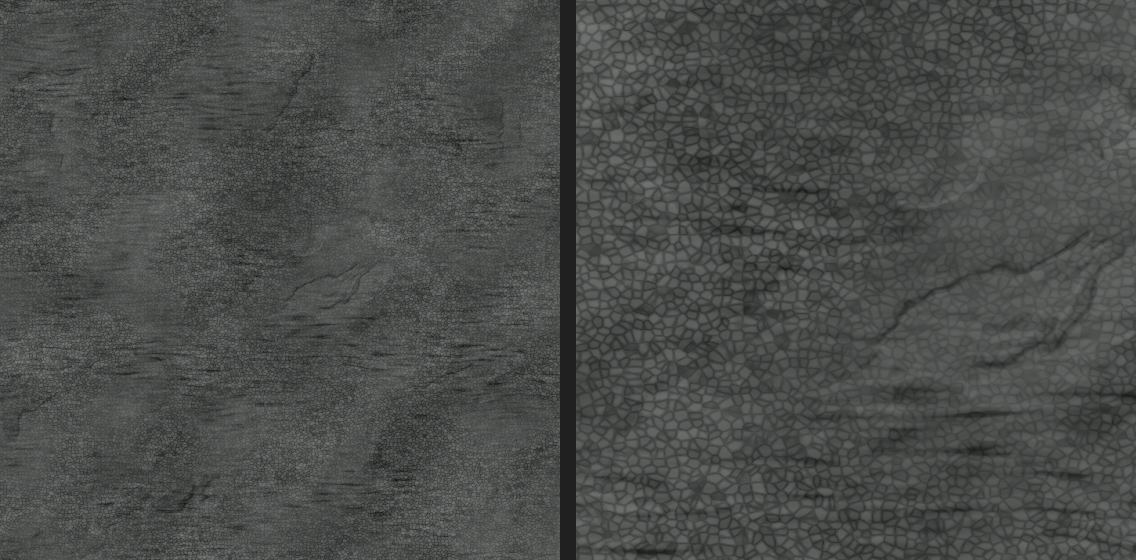
Left, the full canvas; right, a detail of the centre.
Write a WebGL 1 fragment shader that draws this texture.

```glsl
precision highp float;
// Dark weathered slate: blotchy stone with flaked ledges, fine horizontal grain and tiny pebbling.

uniform vec2 u_resolution;

#define BASE_TONE 0.305
#define BLOTCH_CONTRAST 0.20
#define LEDGE_SCALE 3.2
#define LEDGE_STEPS 6.0
#define LEDGE_SHADOW 0.075
#define LEDGE_LIGHT 0.035
#define PEBBLE_CELLS vec2(155.0, 190.0)
#define PEBBLE_CONTRAST 0.085
#define STREAK_CELLS vec2(20.0, 185.0)
#define STREAK_CONTRAST 0.10
#define CHIP_DEPTH 0.055
#define TINT vec3(-0.002, 0.005, -0.001)

vec2 hash2(vec2 p) {
  vec3 h = fract(vec3(p.xyx) * vec3(0.1031, 0.1030, 0.0973));
  h += dot(h, h.yzx + 33.33);
  return fract((h.xx + h.yz) * h.zy);
}

float cornerSlope(vec2 cell, vec2 offset) {
  return dot(hash2(cell) * 2.0 - 1.0, offset);
}

float gradientNoise(vec2 p) {
  vec2 i = floor(p), f = p - i;
  vec2 u = f * f * f * (f * (f * 6.0 - 15.0) + 10.0);
  vec2 e = vec2(1.0, 0.0);
  float bottom = mix(cornerSlope(i, f), cornerSlope(i + e, f - e), u.x);
  float top = mix(cornerSlope(i + e.yx, f - e.yx), cornerSlope(i + 1.0, f - 1.0), u.x);
  return mix(bottom, top, u.y);
}

float fbm(vec2 p) {
  float sum = 0.0, amplitude = 0.5;
  for (int i = 0; i < 6; i++) {
    sum += amplitude * gradientNoise(p);
    p = mat2(1.6, 1.2, -1.2, 1.6) * p + 17.3;
    amplitude *= 0.5;
  }
  return sum;
}

// Pebbles: x is the rounded face between cracks, y a random shade per cell.
vec2 pebbles(vec2 p) {
  vec2 cell = floor(p), f = p - cell;
  float nearest = 8.0, second = 8.0, shade = 0.0;
  for (int y = -1; y <= 1; y++) {
    for (int x = -1; x <= 1; x++) {
      vec2 o = vec2(float(x), float(y));
      vec2 seed = hash2(cell + o);
      float d = length(o + seed - f);
      if (d < nearest) {
        second = nearest;
        nearest = d;
        shade = fract(seed.x * 7.0 + seed.y * 13.0);
      } else {
        second = min(second, d);
      }
    }
  }
  return vec2(smoothstep(0.0, 0.5, second - nearest), shade);
}

// Stacked layers of stone, with a short steep rise between flat levels.
float staircase(float h) {
  return floor(h) + smoothstep(0.92, 1.0, fract(h));
}

float layerHeight(vec2 p) {
  return LEDGE_STEPS * fbm(p * LEDGE_SCALE + 41.0);
}

void main() {
  vec2 p = gl_FragCoord.xy / min(u_resolution.x, u_resolution.y);

  // Bend the plane so that blotches and ledges lean up to the right.
  vec2 leaning = vec2(p.x, 1.25 * p.y - 0.3 * p.x);
  vec2 bend = vec2(fbm(leaning * 4.0 + 5.0), fbm(leaning * 4.0 + 63.0));
  vec2 q = leaning + 0.18 * bend;

  float tone = BASE_TONE;
  tone += BLOTCH_CONTRAST * fbm(q * 5.0 + 11.0);

  // Broken ledges: soft pooled shade plus a sharp lit or shadowed rim.
  float ledgeMask = smoothstep(-0.05, 0.3, gradientNoise(p * 5.0 + 29.0));
  vec2 lightStep = vec2(-0.0015, 0.003);
  float height = layerHeight(q);
  float relief = staircase(layerHeight(q - lightStep)) - staircase(layerHeight(q + lightStep));
  relief = clamp(relief, -1.0, 1.0);
  float pooled = height - staircase(height) - 0.45;
  tone += ledgeMask * (0.05 * pooled + LEDGE_LIGHT * max(relief, 0.0) + LEDGE_SHADOW * min(relief, 0.0));

  // Small dark chips and hollows.
  tone -= CHIP_DEPTH * smoothstep(0.18, 0.30, fbm(q * 11.0 + 83.0));

  // Pebbled skin, worn smooth in places.
  float wear = mix(0.55, 1.2, smoothstep(-0.3, 0.2, gradientNoise(q * 6.0 + 7.0)));
  vec2 wobble = 0.003 * vec2(gradientNoise(p * 60.0), gradientNoise(p * 60.0 + 19.0));
  vec2 pebble = pebbles((p + wobble) * PEBBLE_CELLS);
  tone += wear * (PEBBLE_CONTRAST * (pebble.x - 0.52) + 0.07 * (pebble.y - 0.5));

  // Horizontal grain with occasional dark hairline cracks.
  float drift = 0.012 * gradientNoise(p * 7.0 + 3.0);
  float streak = gradientNoise((p + vec2(0.0, drift)) * STREAK_CELLS);
  float streakMask = smoothstep(-0.25, 0.3, gradientNoise(p * vec2(4.0, 7.0) + 51.0));
  tone += STREAK_CONTRAST * mix(0.5, 1.1, streakMask) * streak;
  tone -= 0.06 * streakMask * smoothstep(0.2, 0.45, -streak);

  gl_FragColor = vec4(clamp(vec3(tone) + TINT, 0.0, 1.0), 1.0);
}
```
